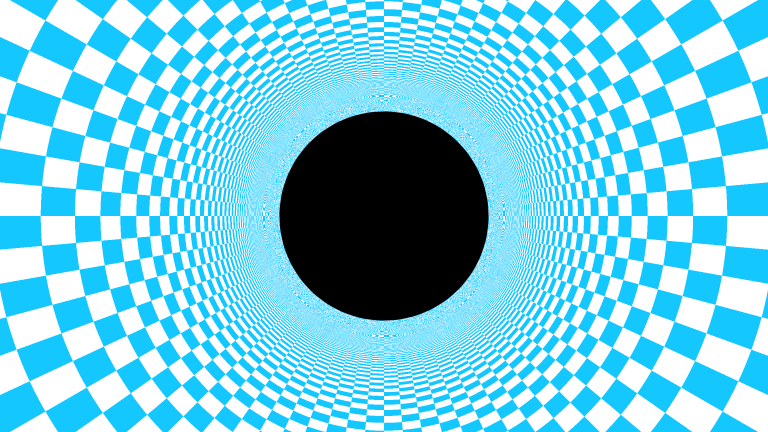
This background is drawn by a Shadertoy shader. Its source:

```glsl
const float TAU = 6.2831853;
const vec3 SKY_BLUE = vec3(0.08, 0.78, 1.0);
const vec3 WHITE = vec3(1.0);
const vec3 BLACK = vec3(0.0);

const float HOLE_RADIUS = 0.242;  // in canvas heights
const float RING_SCALE = 3.315;   // rings crowd toward the hole
const float SPOKES = 72.0;
const int SAMPLES = 3;            // per pixel side

// 1.0 on odd cells of the unit grid, 0.0 on even ones
float checker(vec2 cell) {
    return mod(floor(cell.x) + floor(cell.y), 2.0);
}

// Polar grid whose ring index grows without bound at the hole's rim
vec2 funnelGrid(vec2 p, float radius, float ringScale, float spokes) {
    float gap = max(length(p) - radius, 1e-4);
    return vec2(ringScale / gap, atan(p.y, p.x) * spokes / TAU);
}

vec3 funnelColor(vec2 p) {
    vec2 grid = funnelGrid(p, HOLE_RADIUS, RING_SCALE, SPOKES);
    return mix(WHITE, SKY_BLUE, checker(grid));
}

// Antialiased disc coverage
float discMask(vec2 p, float radius, float blur) {
    return 1.0 - smoothstep(-blur, blur, length(p) - radius);
}

void mainImage(out vec4 fragColor, in vec2 fragCoord) {
    float pixel = 1.0 / iResolution.y;
    vec2 p = (fragCoord - 0.5 * iResolution.xy) * pixel;

    // Average the checker over a subpixel grid
    vec3 color = vec3(0.0);
    for (int y = 0; y < SAMPLES; y++) {
        for (int x = 0; x < SAMPLES; x++) {
            vec2 offset = (vec2(x, y) + 0.5) / float(SAMPLES) - 0.5;
            color += funnelColor(p + offset * pixel);
        }
    }
    color /= float(SAMPLES * SAMPLES);

    // Dark hole at the centre
    color = mix(color, BLACK, discMask(p, HOLE_RADIUS, 0.7 * pixel));
    fragColor = vec4(color, 1.0);
}
```
